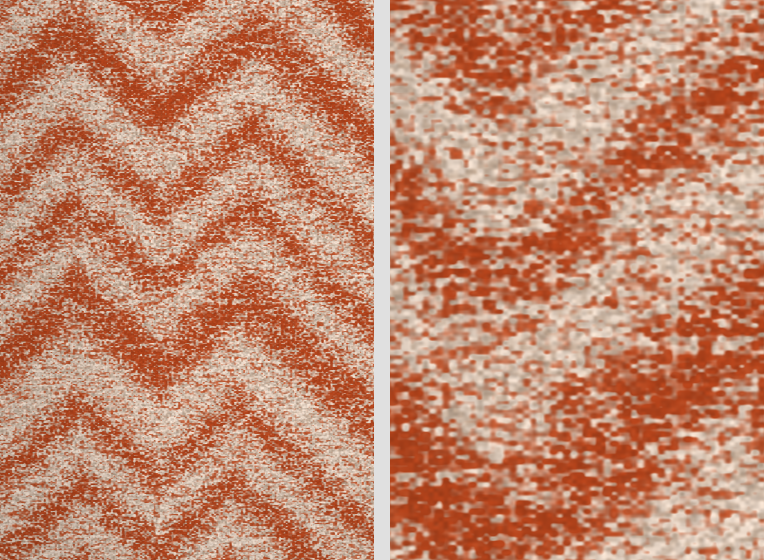
Left: the whole. Right: its middle third, enlarged.
Reproduce this texture procedurally as a Shadertoy shader.

```glsl
// Woven cloth with worn rust zigzag bands dissolving into a flecked cream ground.

// Lengths are fractions of the canvas height; depth is measured from the top.
const int BANDS = 8;
const float BAND_DEPTH[BANDS] = float[](-0.124, 0.054, 0.232, 0.368, 0.525, 0.725, 0.866, 1.009);
const float BAND_HALF[BANDS] = float[](0.046, 0.052, 0.033, 0.031, 0.054, 0.031, 0.033, 0.031);
const vec2 PEAKS_TOP = vec2(0.120, 0.462);     // x of the two peaks at the top
const vec2 PEAKS_BOTTOM = vec2(0.148, 0.412);  // and at the bottom
const float SLOPE = 0.92;
const float EDGE_SOFTNESS = 0.038;
const float RAGGEDNESS = 0.085;

const vec2 THREADS = vec2(250.0, 370.0);       // stitches per unit length
const vec2 STREAKS = vec2(42.0, 260.0);        // long horizontal yarn runs
const vec2 BLOTCHES = vec2(13.0, 62.0);        // uneven dye
const float GROUND_DENSITY = 0.27;             // rust yarn off the bands
const float BAND_DENSITY = 0.66;               // and on them
const float SPREAD = 1.5;                      // contrast of the yarn noise
const float STITCH_SOFTNESS = 0.30;

const vec3 CREAM = vec3(0.90, 0.83, 0.77);
const vec3 TAUPE = vec3(0.70, 0.61, 0.53);
const vec3 RUST = vec3(0.72, 0.33, 0.18);
const vec3 DEEP_RUST = vec3(0.67, 0.25, 0.10);

float hash(vec2 p) {
    vec3 q = fract(vec3(p.xyx) * 0.1031);
    q += dot(q, q.yzx + 33.33);
    return fract((q.x + q.y) * q.z);
}

float noise(vec2 p) {
    vec2 i = floor(p), f = fract(p);
    f = f * f * (3.0 - 2.0 * f);
    return mix(mix(hash(i), hash(i + vec2(1, 0)), f.x),
               mix(hash(i + vec2(0, 1)), hash(i + vec2(1, 1)), f.x), f.y);
}

// Signed distance into the nearest zigzag band, positive inside.
float bandDepth(vec2 p) {
    vec2 peaks = mix(PEAKS_TOP, PEAKS_BOTTOM, p.y);
    float fall = SLOPE * min(abs(p.x - peaks.x), abs(p.x - peaks.y));
    float inside = -1.0;
    for (int i = 0; i < BANDS; i++)
        inside = max(inside, BAND_HALF[i] - abs(p.y - fall - BAND_DEPTH[i]));
    return inside;
}

void mainImage(out vec4 fragColor, in vec2 fragCoord) {
    vec2 p = fragCoord / iResolution.y;
    p.y = 1.0 - p.y;

    // Yarn noise at three scales
    float stitch = noise(p * THREADS + 17.0);
    float streak = noise(p * STREAKS + 71.0);
    float blotch = noise(p * BLOTCHES + 133.0);

    // Bands with edges pulled sideways along the rows
    float ragged = (0.4 * streak + 0.6 * blotch - 0.5) * RAGGEDNESS;
    float band = smoothstep(-EDGE_SOFTNESS, EDGE_SOFTNESS, bandDepth(p) + ragged);

    // Rust stitches scattered by density
    float density = mix(GROUND_DENSITY, BAND_DENSITY, band);
    float yarn = 0.50 * stitch + 0.34 * streak + 0.16 * blotch;
    float threshold = 0.5 + SPREAD * (yarn - 0.5);
    float rust = smoothstep(-STITCH_SOFTNESS, STITCH_SOFTNESS, density - threshold);

    // Flecked ground and dyed yarn
    float fleck = noise(p * THREADS * vec2(1.1, 0.9) + 251.0);
    float slub = noise(p * vec2(70.0, 300.0) + 307.0);
    vec3 ground = mix(CREAM, TAUPE, smoothstep(0.2, 1.0, 0.65 * fleck + 0.35 * slub));
    vec3 dyed = mix(RUST, DEEP_RUST, smoothstep(0.1, 0.8, 0.5 * fleck + 0.5 * band));
    vec3 color = mix(ground, dyed, rust);

    // Thread relief and a slight falloff to the lower left
    color *= 0.92 + 0.18 * noise(p * vec2(340.0, 400.0) + 409.0);
    color *= 1.0 - 0.07 * smoothstep(0.35, 0.0, p.x) - 0.04 * smoothstep(0.7, 1.0, p.y);
    fragColor = vec4(color, 1.0);
}
```
